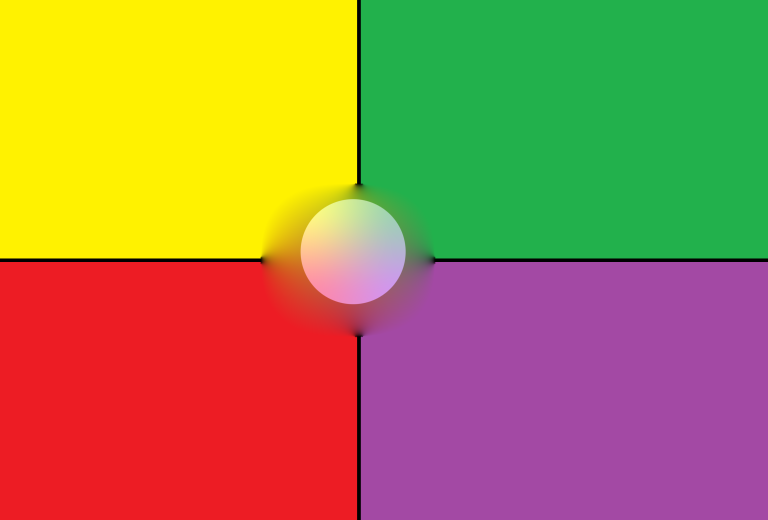
Write a WebGL 1 fragment shader that draws this background.

```glsl
precision highp float;
// Four flat colour fields split by a black cross, melting together around a pale disc.
uniform vec2 u_resolution;

#define CROSS vec2(0.4674, 0.4995)        // crossing point, fraction of canvas
#define LINE_HALF 0.0034                  // half width of the lines, in canvas heights
#define MELT_CENTER vec2(-0.0212, 0.0)    // relative to the crossing
#define MELT_RADII vec2(0.1675, 0.1475)
#define MELT_POWER 2.6                    // 2 is an ellipse, more is squarer
#define SEAM_HALF 0.045                   // half angle of the dark seams, radians
#define DISC_CENTER vec2(-0.0112, 0.0165)
#define DISC_RADIUS 0.1010

const float PI = 3.14159265;
const vec3 YELLOW = vec3(1.0, 0.949, 0.0);
const vec3 GREEN = vec3(0.133, 0.694, 0.298);
const vec3 RED = vec3(0.929, 0.110, 0.141);
const vec3 PURPLE = vec3(0.639, 0.286, 0.643);

// Harmonic measure of the unit circle arc from a to b, seen from q inside it.
float arcWeight(vec2 q, float a, float b) {
  a += SEAM_HALF;
  b -= SEAM_HALF;
  vec2 u = vec2(cos(a), sin(a)) - q;
  vec2 v = vec2(cos(b), sin(b)) - q;
  float seen = atan(u.x * v.y - u.y * v.x, dot(u, v));
  if (seen < 0.0) seen += 2.0 * PI;
  return clamp((seen - 0.5 * (b - a)) / PI, 0.0, 1.0);
}

// Flat quadrants with the black cross on top.
vec3 quadrants(vec2 p, float px) {
  vec2 side = smoothstep(-px, px, p);
  vec3 color = mix(mix(RED, PURPLE, side.x), mix(YELLOW, GREEN, side.x), side.y);
  float d = min(abs(p.x), abs(p.y)) - LINE_HALF;
  return color * smoothstep(-0.5 * px, 0.5 * px, d);
}

// Smooth fill of the round patch from the colours on its rim; seams stay black.
vec3 melt(vec2 q) {
  float top = acos(-MELT_CENTER.x / MELT_RADII.x);
  return GREEN * arcWeight(q, 0.0, top)
       + YELLOW * arcWeight(q, top, PI)
       + RED * arcWeight(q, PI, 2.0 * PI - top)
       + PURPLE * arcWeight(q, -top, 0.0);
}

// Pale four-corner gradient of the disc.
vec3 discColor(vec2 e) {
  vec2 t = smoothstep(-0.95, 0.95, e);
  vec3 low = mix(vec3(1.0, 0.53, 0.66), vec3(0.82, 0.58, 0.95), t.x);
  vec3 high = mix(vec3(1.0, 1.0, 0.50), vec3(0.60, 0.83, 0.70), t.x);
  return mix(low, high, t.y);
}

void main() {
  float px = 1.0 / u_resolution.y;
  vec2 p = (gl_FragCoord.xy - CROSS * u_resolution) * px;
  vec3 color = quadrants(p, px);

  // Melted patch, its rounded outline mapped radially to the unit circle
  vec2 m = (p - MELT_CENTER) / MELT_RADII;
  vec2 powers = pow(abs(m) + 1e-5, vec2(MELT_POWER));
  float reach = pow(powers.x + powers.y, 1.0 / MELT_POWER);
  vec2 q = m / max(length(m), 1e-5) * min(reach, 0.998);
  float edge = px / MELT_RADII.y;
  color = mix(color, melt(q), 1.0 - smoothstep(1.0 - edge, 1.0 + edge, reach));

  // Disc
  vec2 e = (p - DISC_CENTER) / DISC_RADIUS;
  float outside = (length(e) - 1.0) * DISC_RADIUS;
  color = mix(color, discColor(e), 1.0 - smoothstep(-0.7 * px, 0.7 * px, outside));

  gl_FragColor = vec4(color, 1.0);
}
```
